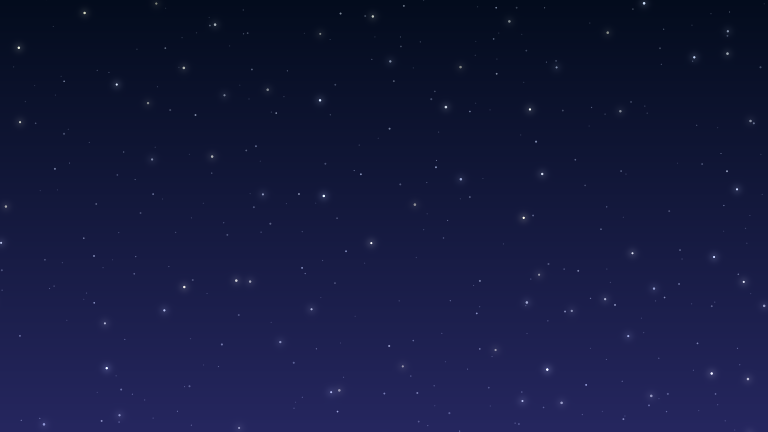
Write a Shadertoy shader that draws this texture.

```glsl
// Clear night sky: a navy to indigo gradient strewn with small glowing stars.

const vec3 ZENITH = vec3(0.012, 0.045, 0.112);
const vec3 HORIZON = vec3(0.146, 0.150, 0.372);
const vec3 COOL_STAR = vec3(0.88, 0.93, 1.00);
const vec3 WARM_STAR = vec3(1.00, 0.96, 0.70);

// Sine-free hash: three values in 0..1 for a cell and a seed.
vec3 hash3(vec2 cell, float seed) {
    vec3 p = fract(vec3(cell.xyx + seed) * vec3(0.1031, 0.1030, 0.0973));
    p += dot(p, p.yxz + 33.33);
    return fract((p.xxy + p.yzz) * p.zyx);
}

// Soft-edged disc of light with a Gaussian halo around it.
float starLight(float dist, float radius, float halo, float blur) {
    float core = 1.0 - smoothstep(max(radius - blur, 0.0), radius + blur, dist);
    float reach = dist / 0.012;
    return core + halo * exp(-reach * reach);
}

// One layer of jittered stars; share is the fraction of cells that hold one.
vec3 starLayer(vec2 uv, float rows, float share, float radius, float halo,
               vec2 brightness, float warmth, float seed, float blur) {
    vec2 home = floor(uv * rows);
    vec3 light = vec3(0.0);
    for (int y = -1; y <= 1; y++) {
        for (int x = -1; x <= 1; x++) {
            vec2 cell = home + vec2(x, y);
            vec3 place = hash3(cell, seed);
            vec3 kind = hash3(cell, seed + 57.3);
            if (place.z > share) continue;
            float dist = length(uv - (cell + place.xy) / rows);
            float size = radius * mix(0.85, 1.15, kind.y);
            float power = mix(brightness.x, brightness.y, kind.x * kind.x);
            vec3 tint = mix(COOL_STAR, WARM_STAR, warmth * kind.z);
            light += tint * power * starLight(dist, size, halo, blur);
        }
    }
    return light;
}

void mainImage(out vec4 fragColor, in vec2 fragCoord) {
    vec2 uv = fragCoord / iResolution.y;
    float blur = 0.6 / iResolution.y;

    vec3 color = mix(HORIZON, ZENITH, uv.y);

    // Bright haloed stars, plain dots, then faint specks.
    color += starLayer(uv, 9.0, 0.38, 0.0026, 0.12, vec2(0.42, 0.95), 1.0, 11.7, blur);
    color += starLayer(uv, 12.0, 0.38, 0.0020, 0.0, vec2(0.22, 0.55), 0.3, 83.1, blur);
    color += starLayer(uv, 16.0, 0.42, 0.0013, 0.0, vec2(0.12, 0.35), 0.2, 149.9, blur);

    fragColor = vec4(min(color, 1.0), 1.0);
}
```
